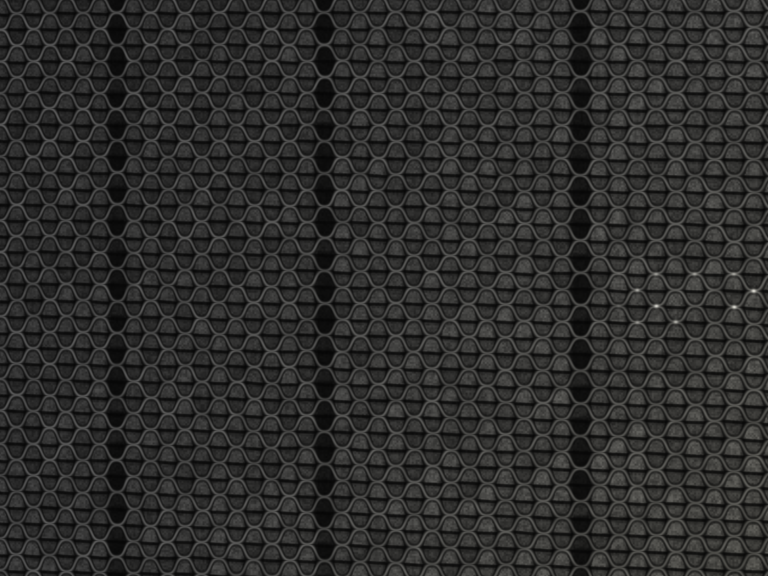
A Shadertoy shader for this pattern:

```glsl
// Dark expanded honeycomb mesh: staggered rounded cells between touching wavy strips.
// Alternate strips are mirrored waves; each cell shows a shaded back wall with a slot,
// three columns open onto black gaps, and the pitch widens slightly to the right.

float hash(vec2 p) {
    return fract(sin(dot(p, vec2(127.1, 311.7))) * 4375.85);
}

float noise(vec2 p) {
    vec2 i = floor(p), f = fract(p);
    f = f * f * (3.0 - 2.0 * f);
    return mix(mix(hash(i), hash(i + vec2(1, 0)), f.x),
               mix(hash(i + vec2(0, 1)), hash(i + vec2(1, 1)), f.x), f.y);
}

// Flattened cosine: round crests joined by steep flanks
float strip(float u) {
    return 0.243 * tanh(1.3 * cos(6.28319 * u)) / 0.862;
}

void mainImage(out vec4 fragColor, in vec2 fragCoord) {
    vec2 uv = fragCoord / iResolution.xy;

    // Lattice coordinates: u counts columns, v counts rows
    float rows = 18.1 - 0.6 * uv.x;
    float u = 23.3 * uv.x - 1.95 * uv.x * uv.x - 3.5;
    float v = (uv.y - 0.5) * rows + 0.62 + 0.22 * uv.x;
    u += 0.05 * (noise(vec2(u, v) * 0.8) - 0.5);
    v += 0.05 * (noise(vec2(u, v) * 0.9 + 40.0) - 0.5);
    float pixel = rows / iResolution.y;

    // Distance to the nearest strip, corrected for its slope
    float wave = strip(u);
    float slope = (strip(u + 0.01) - strip(u - 0.01)) / 0.02;
    float toEven = abs(fract(v - wave + 0.5) - 0.5);
    float toOdd = abs(fract(v + wave) - 0.5);
    float d = min(toEven, toOdd) / sqrt(1.0 + slope * slope * 0.78);

    // Cell centre, from the pair of strips that enclose this point
    float row = floor(v - wave);
    bool upper = v > row + 0.5 - wave;
    vec2 centre = upper ? vec2(round(u), row + 0.75)
                        : vec2(floor(u) + 0.5, row + 0.25);
    vec2 p = vec2(u, v) - centre;
    float variation = hash(centre);

    // Back wall: brighter to the right, dark at the pinched sides and under the rim
    float light = mix(0.155, 0.23, smoothstep(0.0, 1.0, uv.x)) + 0.03 * (0.5 - uv.y);
    float wall = 1.0 - 0.92 * smoothstep(0.13, 0.36, abs(p.x + 0.03));
    wall *= 0.8 + 0.3 * smoothstep(-0.4, 0.15, p.y);
    wall *= 0.2 + 0.8 * smoothstep(0.03, 0.15, d);
    wall *= 0.88 + 0.24 * variation;

    // Thin slot across the middle with a soft shadow beneath
    float slotY = p.y + 0.03 + 0.05 * (variation - 0.5) + 0.04 * p.x;
    wall *= 1.0 - 0.8 * (1.0 - smoothstep(0.012, 0.05 + pixel, abs(slotY)));
    wall *= 1.0 - 0.3 * exp(-pow((slotY + 0.06) / 0.07, 2.0));

    // Black gaps behind three columns, with faint slivers of wall inside
    float gap = min(abs(u), min(abs(u - 6.0), abs(u - 13.0)));
    float solid = smoothstep(0.17, 0.32, gap);
    float sliver = 0.16 + 0.3 * variation * smoothstep(0.0, 0.15, p.y);
    float shade = 0.025 + light * wall * mix(sliver, 1.0, solid);

    // Surface grain in two sizes
    float grain = 0.6 * noise(uv * vec2(400.0, 300.0)) + 0.4 * noise(uv * vec2(190.0, 140.0) + 9.0);
    shade *= 0.7 + 0.6 * grain;

    // Thin grey strip edges with a soft profile and wear
    float halfWidth = 0.042 + 0.22 * pixel;
    float edge = exp(-pow(d / halfWidth, 2.0));
    float wear = 0.82 + 0.36 * noise(vec2(u, v) * 3.0);
    float edgeTone = mix(0.31, 0.325, uv.x) * wear * mix(0.9, 1.0, solid);
    shade = mix(shade, edgeTone, 0.95 * edge);

    // A few glints on joints at the right
    float even = abs(fract(u + 0.5) - 0.5) < 0.25 ? 0.0 : 0.5;
    vec2 joint = vec2(round(u - even) + even, round(v - 0.25 - even) + 0.25 + even);
    vec2 q = (vec2(u, v) - joint) * vec2(1.13, 1.0);
    float zone = smoothstep(0.78, 0.86, uv.x) * (1.0 - smoothstep(0.03, 0.06, abs(uv.y - 0.48)));
    float glint = zone * step(0.5, hash(joint + 7.0)) * exp(-dot(q, q) * 200.0);
    shade += 0.5 * glint;

    // Neutral grey warming slightly toward the lower right
    vec3 tint = mix(vec3(1.0), vec3(1.02, 1.01, 0.95), uv.x * (1.0 - 0.6 * uv.y));
    fragColor = vec4(clamp(shade * tint, 0.0, 1.0), 1.0);
}
```
